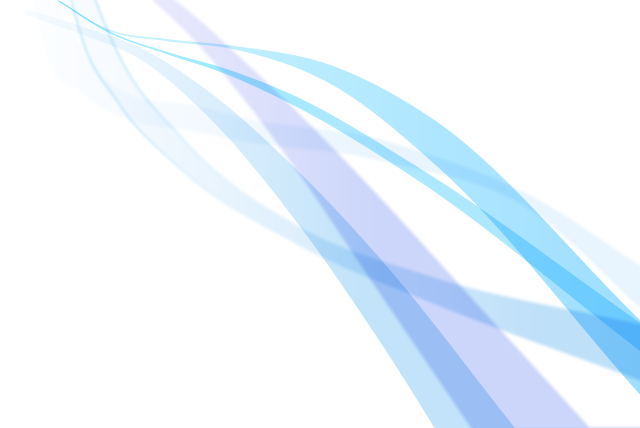
A Shadertoy shader for this background:

```glsl
const int KNOTS = 7;
const vec3 WHITE = vec3(1.0);

// Each knot holds x, upper edge depth and lower edge depth, in percent of the height.
vec2 secant(vec3 a, vec3 b) {
    return (b.yz - a.yz) / (b.x - a.x);
}

vec2 tangent(vec3 a, vec3 b, vec3 c) {
    return (secant(a, b) * (c.x - b.x) + secant(b, c) * (b.x - a.x)) / (c.x - a.x);
}

// Signed distances below the upper and the lower edge, both cubic Hermite splines.
vec2 edgeDistances(vec2 p, vec3 knots[KNOTS]) {
    int i = 0;
    for (int j = 1; j < KNOTS - 1; j++) {
        if (p.x > knots[j].x) i = j;
    }
    vec3 a = knots[i], b = knots[i + 1];
    vec2 chord = secant(a, b), startSlope = chord, endSlope = chord;
    if (i > 0) startSlope = tangent(knots[i - 1], a, b);
    if (i < KNOTS - 2) endSlope = tangent(a, b, knots[i + 2]);

    float span = b.x - a.x;
    float t = clamp((p.x - a.x) / span, 0.0, 1.0);
    vec2 square = 3.0 * chord - 2.0 * startSlope - endSlope;
    vec2 cube = startSlope + endSlope - 2.0 * chord;
    vec2 depth = a.yz + span * t * (startSlope + t * (square + t * cube));
    vec2 slope = startSlope + t * (2.0 * square + 3.0 * t * cube);
    return (p.y - depth) * inversesqrt(1.0 + slope * slope);
}

float ribbonCover(vec2 distances, float softness) {
    vec2 inside = smoothstep(-softness, softness, distances * vec2(1.0, -1.0));
    return inside.x * inside.y;
}

// Filter colour of a translucent ribbon that deepens along x.
vec3 ribbonTint(float x, float cover, vec3 pale, vec3 deep, vec2 ramp) {
    float depth = clamp((x - ramp.x) / (ramp.y - ramp.x), 0.0, 1.0);
    return mix(WHITE, mix(pale, deep, depth), cover);
}

vec3 ribbon(vec2 p, vec3 knots[KNOTS], float softness, vec3 pale, vec3 deep, vec2 ramp) {
    float cover = ribbonCover(edgeDistances(p, knots), softness);
    cover *= smoothstep(knots[0].x - 0.5, knots[0].x + 0.5, p.x);
    return ribbonTint(p.x, cover, pale, deep, ramp);
}

// Fine coloured lines on both edges, fading to the right.
vec3 ribbonRims(vec2 p, vec3 knots[KNOTS], float width, vec3 tint, vec2 fade) {
    vec2 d = edgeDistances(p, knots) / width;
    float glow = exp(-d.x * d.x) + exp(-d.y * d.y);
    glow *= smoothstep(knots[0].x - 0.5, knots[0].x + 0.5, p.x);
    return mix(WHITE, tint, min(glow, 1.0) * (1.0 - smoothstep(fade.x, fade.y, p.x)));
}

void mainImage(out vec4 fragColor, in vec2 fragCoord) {
    vec2 uv = fragCoord / iResolution.xy;
    vec2 p = vec2(150.0 * uv.x, 100.0 * (1.0 - uv.y));
    float crisp = 60.0 / iResolution.y;
    float soft = max(0.7, crisp);

    // Ribbon outlines
    vec3 cyanWide[KNOTS] = vec3[KNOTS](
        vec3(13.7, 0.0, 0.3), vec3(25.4, 6.8, 7.2), vec3(39.0, 9.1, 9.6),
        vec3(54.7, 10.7, 11.5), vec3(78.0, 15.4, 19.9), vec3(101.6, 27.9, 38.1),
        vec3(150.0, 74.8, 92.2));
    vec3 cyanThin[KNOTS] = vec3[KNOTS](
        vec3(13.7, 0.0, 0.4), vec3(25.4, 7.2, 7.6), vec3(39.0, 12.1, 12.6),
        vec3(52.7, 16.0, 17.2), vec3(68.4, 22.1, 24.4), vec3(97.7, 38.9, 42.0),
        vec3(150.0, 75.4, 82.0));
    vec3 skySteep[KNOTS] = vec3[KNOTS](
        vec3(5.9, 2.0, 3.5), vec3(19.5, 6.3, 8.2), vec3(33.2, 11.3, 14.1),
        vec3(46.9, 19.9, 25.4), vec3(70.3, 40.4, 52.9), vec3(88.9, 60.2, 79.6),
        vec3(120.7, 100.0, 131.0));
    vec3 violet[KNOTS] = vec3[KNOTS](
        vec3(35.7, -3.9, 0.0), vec3(44.9, 3.1, 8.8), vec3(56.6, 13.7, 22.5),
        vec3(69.5, 26.0, 39.8), vec3(87.7, 44.7, 66.6), vec3(110.4, 69.5, 100.0),
        vec3(138.3, 100.0, 141.0));
    vec3 skySweep[KNOTS] = vec3[KNOTS](
        vec3(16.6, -16.6, 0.0), vec3(19.5, -7.8, 9.8), vec3(27.3, 11.7, 23.4),
        vec3(43.0, 32.6, 40.0), vec3(70.1, 52.9, 57.4), vec3(100.0, 64.3, 70.3),
        vec3(150.0, 75.8, 88.9));
    vec3 mist[KNOTS] = vec3[KNOTS](
        vec3(7.8, -11.7, 0.0), vec3(10.7, -5.9, 12.1), vec3(19.5, 11.7, 21.9),
        vec3(48.8, 25.4, 31.4), vec3(89.8, 32.8, 37.7), vec3(125.0, 46.1, 49.5),
        vec3(150.0, 62.1, 71.9));

    // Overlapping ribbons multiply like coloured glass
    vec3 color = WHITE;
    color *= ribbon(p, mist, soft, vec3(0.985, 0.992, 1.0), vec3(0.91, 0.955, 0.995), vec2(10.0, 100.0));
    color *= ribbon(p, skySweep, soft, vec3(0.97, 0.985, 1.0), vec3(0.75, 0.88, 0.975), vec2(25.0, 125.0));
    color *= ribbonRims(p, skySweep, 0.45, vec3(0.87, 0.95, 0.99), vec2(20.0, 65.0));
    color *= ribbon(p, skySteep, crisp, vec3(0.97, 0.985, 1.0), vec3(0.76, 0.89, 0.98), vec2(10.0, 85.0));
    color *= ribbon(p, violet, soft, vec3(0.91, 0.91, 0.99), vec3(0.80, 0.84, 0.98), vec2(40.0, 88.0));
    color *= ribbon(p, cyanWide, crisp, vec3(0.80, 0.96, 1.0), vec3(0.62, 0.87, 1.0), vec2(20.0, 150.0));
    color *= ribbon(p, cyanThin, crisp, vec3(0.62, 0.92, 1.0), vec3(0.68, 0.91, 1.0), vec2(50.0, 80.0));
    fragColor = vec4(color, 1.0);
}
```
